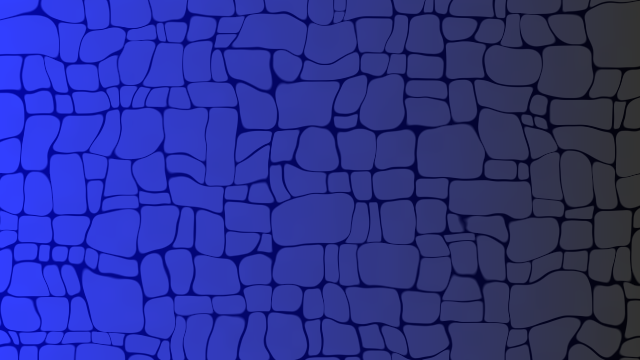
Write a WebGL 1 fragment shader that draws this texture.

```glsl
precision highp float;
// Dry stone wall of close-set, irregular blocks under a blue to charcoal gradient.

uniform vec2 u_resolution;

float hash(vec2 p) {
    vec3 q = fract(vec3(p.xyx) * vec3(0.1031, 0.1030, 0.0973));
    q += dot(q, q.yzx + 33.33);
    return fract((q.x + q.y) * q.z);
}

float noise(vec2 p) {
    vec2 i = floor(p), f = fract(p);
    f = f * f * f * (f * (f * 6.0 - 15.0) + 10.0);
    return mix(mix(hash(i), hash(i + vec2(1, 0)), f.x),
               mix(hash(i + vec2(0, 1)), hash(i + vec2(1, 1)), f.x), f.y);
}

vec2 noise2(vec2 p) {
    return vec2(noise(p), noise(p + vec2(37.4, 71.8))) - 0.5;
}

float smoothMax(float a, float b, float k) {
    float h = max(k - abs(a - b), 0.0) / k;
    return max(a, b) + h * h * k * 0.25;
}

// Shift of the wall line that passes through a lattice point
float jitter(vec2 lattice) {
    return 0.72 * (hash(lattice + 51.0) - 0.5);
}

// Interlocking rectangle of a lattice cell: xy is its low corner, zw its high corner
vec4 blockBounds(vec2 c) {
    float a = jitter(c), b = jitter(c + vec2(1, 0));
    float d = jitter(c + vec2(0, 1)), e = jitter(c + vec2(1, 1));
    vec4 shift = mod(c.x + c.y, 2.0) < 0.5 ? vec4(a, b, e, d) : vec4(d, a, b, e);
    return vec4(c, c + 1.0) + shift;
}

// Signed distance to the stone around p, negative inside
float stoneDistance(vec2 p) {
    vec2 cellSize = vec2(1.55, 1.05);
    vec2 base = floor(p / cellSize);
    vec2 lo = vec2(0.0), hi = vec2(1.0), id = base;
    for (int j = -1; j <= 1; j++) {
        for (int i = -1; i <= 1; i++) {
            vec2 cell = base + vec2(float(i), float(j));
            vec4 b = blockBounds(cell) * cellSize.xyxy;
            if (all(greaterThanEqual(p, b.xy)) && all(lessThan(p, b.zw))) {
                lo = b.xy;
                hi = b.zw;
                id = cell;
            }
        }
    }
    vec2 edge = abs(p - 0.5 * (lo + hi)) - 0.5 * (hi - lo);

    // Split large or long blocks across their longer side
    for (int n = 0; n < 3; n++) {
        vec2 size = hi - lo;
        float aspect = max(size.x, size.y) / min(size.x, size.y);
        float chance = 0.2 * size.x * size.y + 0.3 * (aspect - 1.7);
        id += 13.7;
        if (hash(id) < chance) {
            vec2 axis = size.x > size.y ? vec2(1, 0) : vec2(0, 1);
            vec2 cut = mix(lo, hi, mix(0.22, 0.78, hash(id + 3.1)));
            float tilt = 0.5 * (hash(id + 7.9) - 0.5);
            float side = dot(p - cut, axis) + tilt * dot(p - 0.5 * (lo + hi), axis.yx);
            edge = max(edge, mix(vec2(-9.0), vec2(-abs(side)), axis));
            if (side > 0.0) {
                lo = mix(lo, cut, axis);
                id += vec2(17.3, 5.1);
            } else {
                hi = mix(hi, cut, axis);
            }
        }
    }
    float rounding = min(hi.x - lo.x, hi.y - lo.y) * mix(0.15, 0.4, hash(id + 9.4));
    return smoothMax(edge.x, edge.y, clamp(rounding, 0.06, 0.32));
}

void main() {
    vec2 uv = gl_FragCoord.xy / u_resolution;
    vec2 p = gl_FragCoord.xy / u_resolution.y * 9.8 + 20.0;

    // Bend the straight courses into uneven hand-laid ones
    vec2 bent = p + 0.55 * noise2(p * 0.75) + 0.11 * noise2(p * 2.1 + 9.0);
    float gap = 0.006 + 0.032 * noise(p * 1.4 + 5.0);
    float soft = max(0.022, 9.8 / u_resolution.y * 0.7);
    float joint = smoothstep(-soft, soft, stoneDistance(bent) + gap);

    // Horizontal colour gradients of stones and joints
    vec3 stone = mix(vec3(0.195, 0.245, 1.0), vec3(0.2, 0.2, 0.195), uv.x);
    stone *= 0.985 + 0.03 * noise(p * 1.7);
    vec3 mortar = mix(vec3(0.01, 0.03, 0.66), vec3(0.01, 0.01, 0.03), uv.x);
    gl_FragColor = vec4(mix(stone, mortar, joint), 1.0);
}
```
